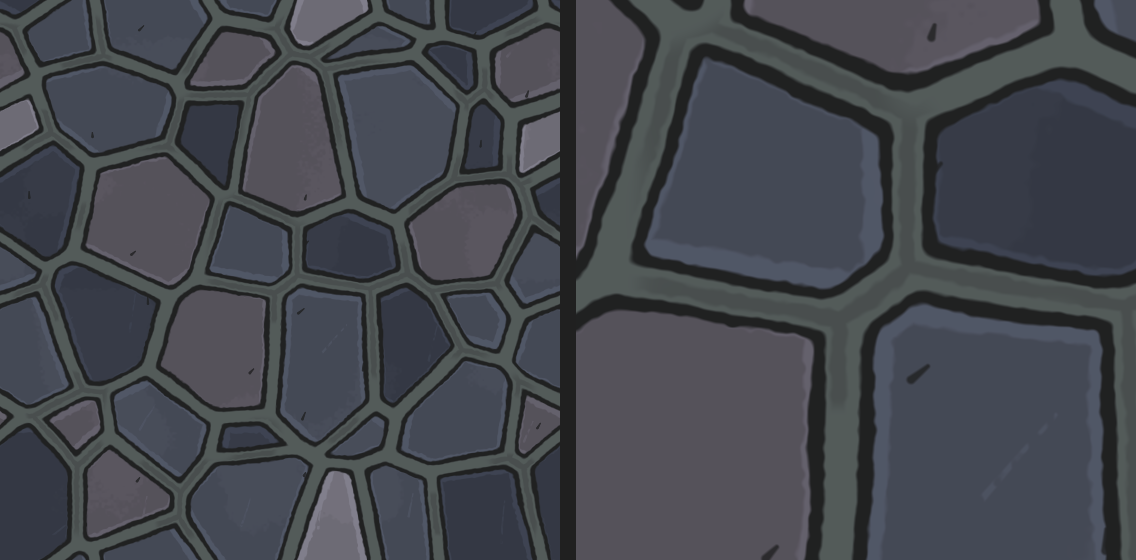
Left, the full canvas; right, a detail of the centre.
Give the GLSL for this texture, as a WebGL 1 fragment shader.

```glsl
precision highp float;
// Hand-painted crazy paving: flat slate and mauve stones with charcoal outlines
// in grey-green mortar. Stones are cells of a wrapping, weighted Voronoi diagram;
// each edge gets its own gap and highlight, and chalky noise roughens the lines.
uniform vec2 u_resolution;

#define CELLS 6.0         // stones per side, even so that staggered rows wrap
#define JITTER 0.80       // scatter of stone centres
#define SIZE_SPREAD 0.62  // difference between large and small stones
#define GAP 0.0095        // half width of the mortar
#define INK 0.0078        // width of the outline
#define RIM 0.011         // widest highlight band
#define ROUNDING 0.0028   // softness of stone corners
#define CHALK 0.0030      // roughness of painted lines
#define WOBBLE 0.007      // unsteadiness of the hand

const vec3 MORTAR = vec3(0.325, 0.355, 0.350);
const vec3 MORTAR_SHADE = vec3(0.265, 0.282, 0.282);
const vec3 CHARCOAL = vec3(0.125, 0.128, 0.130);
const vec3 SLATE = vec3(0.272, 0.290, 0.338);
const vec3 DARK_SLATE = vec3(0.208, 0.224, 0.270);
const vec3 MAUVE = vec3(0.340, 0.325, 0.360);
const vec3 PALE = vec3(0.435, 0.425, 0.465);

float hash(vec2 p) {
  return fract(sin(dot(p, vec2(127.1, 311.7))) * 43758.5453);
}

vec2 wrap(vec2 cell, float n) {
  return cell - n * floor((cell + 0.5) / n);
}

// Value noise repeating over the unit square
float noise(vec2 p, float n) {
  vec2 i = floor(p * n), f = fract(p * n);
  f = f * f * (3.0 - 2.0 * f);
  float low = mix(hash(wrap(i, n)), hash(wrap(i + vec2(1.0, 0.0), n)), f.x);
  float high = mix(hash(wrap(i + vec2(0.0, 1.0), n)), hash(wrap(i + 1.0, n)), f.x);
  return mix(low, high, f.y);
}

// Centre of a stone in grid units (xy) and its weight (z)
vec3 site(vec2 cell) {
  vec2 id = wrap(cell, CELLS);
  vec2 offset = vec2(hash(id + 3.7), hash(id + 17.3)) - 0.5;
  float stagger = mod(id.y, 2.0) * 0.5 - 0.25;
  return vec3(cell + 0.5 + JITTER * offset + vec2(stagger, 0.0),
              SIZE_SPREAD * hash(id + 41.9));
}

float power(vec2 g, vec3 s) {
  vec2 v = g - s.xy;
  return dot(v, v) - s.z;
}

// Sparse slanted strokes, at most one per cell of an n by n grid
float strokes(vec2 p, float n, float seed, float chance, vec2 size) {
  vec2 id = wrap(floor(p * n), n) + seed;
  vec2 centre = 0.5 + 0.36 * (vec2(hash(id), hash(id + 5.3)) - 0.5);
  vec2 v = (fract(p * n) - centre) / n;
  float angle = mix(0.6, 1.7, hash(id + 9.1));
  vec2 along = vec2(cos(angle), sin(angle));
  float reach = size.x * mix(0.4, 1.0, hash(id + 13.7));
  float t = dot(v, along);
  float d = length(v - along * clamp(t, -reach, reach));
  float width = size.y * (0.75 - 0.25 * t / reach);
  return step(hash(id + 21.3), chance) * (1.0 - smoothstep(width - 0.001, width + 0.001, d));
}

vec3 stoneColour(float tone) {
  if (tone < 0.26) return DARK_SLATE;
  if (tone < 0.72) return SLATE;
  if (tone < 0.93) return MAUVE;
  return PALE;
}

void main() {
  vec2 uv = gl_FragCoord.xy / u_resolution;
  float soft = max(1.0 / u_resolution.y, 0.0012);
  float grain = noise(uv, 190.0) * 0.6 + noise(uv, 80.0) * 0.4 - 0.5;
  vec2 p = uv + WOBBLE * (vec2(noise(uv, 11.0), noise(uv + 0.37, 11.0)) - 0.5)
              + 0.3 * WOBBLE * (vec2(noise(uv, 37.0), noise(uv + 0.61, 37.0)) - 0.5);

  // Find the stone that owns this point
  vec2 g = p * CELLS, home = floor(g), owner = home;
  float nearest = 1e3;
  for (int y = -2; y <= 2; y++) for (int x = -2; x <= 2; x++) {
    vec2 cell = home + vec2(float(x), float(y));
    float d = power(g, site(cell));
    if (d < nearest) { nearest = d; owner = cell; }
  }

  // Rounded distance to its edges, with a highlight band along some of them
  vec3 own = site(owner);
  vec2 id = wrap(owner, CELLS);
  float sum = 1e-20, border = 1.0, rim = 0.0;
  for (int y = -2; y <= 2; y++) for (int x = -2; x <= 2; x++) {
    if (x == 0 && y == 0) continue;
    vec2 cell = owner + vec2(float(x), float(y));
    vec3 other = site(cell);
    float d = (power(g, other) - nearest) / (2.0 * distance(other.xy, own.xy) * CELLS);
    float pick = hash(id * 1.7 + wrap(cell, CELLS) * 2.3 + 7.0);
    float inset = d - GAP * mix(0.7, 1.3, pick);
    border = min(border, d);
    sum += exp(-inset / ROUNDING);
    float band = INK + RIM * clamp(1.7 * fract(pick * 7.0) - 0.5, 0.0, 1.0);
    rim = max(rim, 1.0 - smoothstep(-0.0015, 0.0015, inset - band + 1.6 * CHALK * grain));
  }
  float inside = -ROUNDING * log(sum);

  // Stone face: flat tone, pale rim, faint scratches and dark flecks
  float tone = fract((id.x + CELLS * id.y) * 0.618 + 0.13);
  vec3 face = stoneColour(tone);
  vec3 light = face * 1.17 + vec3(0.002, 0.006, 0.012);
  face *= 1.0 + 0.05 * (smoothstep(0.58, 0.64, noise(p, 9.0) + 0.15 * grain) - 0.3);
  float scratch = strokes(p, 6.0, 60.0, 0.45, vec2(0.040, 0.0022));
  scratch *= smoothstep(-0.15, 0.15, grain + 0.05);
  face = mix(face, light, max(0.9 * rim, 0.6 * scratch));
  float fleck = strokes(p, 10.0, 90.0, 0.24, vec2(0.007, 0.0024));
  face = mix(face, CHARCOAL, 0.8 * fleck);

  // Mortar with smudged streaks along its middle
  float streak = 1.0 - smoothstep(0.003, 0.006, border + 0.004 * grain);
  streak *= smoothstep(0.50, 0.62, noise(p, 13.0));
  vec3 colour = mix(MORTAR, MORTAR_SHADE, 0.65 * streak);

  // Charcoal outline of uneven width, then the stone within it
  float rough = CHALK * grain;
  float ink = INK * mix(0.75, 1.25, noise(p, 17.0));
  colour = mix(colour, CHARCOAL, smoothstep(-soft, soft, inside + 0.7 * rough));
  colour = mix(colour, face, smoothstep(-soft, soft, inside - ink + rough));
  gl_FragColor = vec4(colour, 1.0);
}
```
